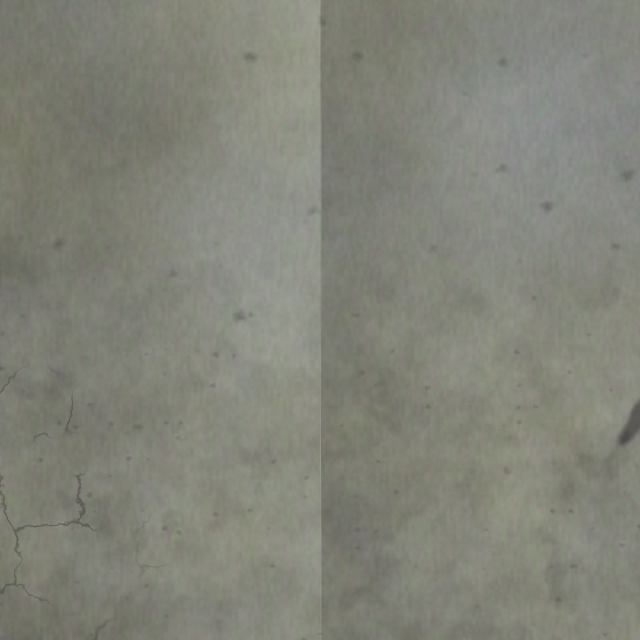
This texture is drawn by a three.js fragment shader. Its source:

```glsl
// Two abutting panels of weathered grey-green plaster with a sharp tonal seam.
// Layered value noise makes the clouds and weave, cellular noise the cracks
// and specks, and a tapered distance field the dark gouge at the right edge.
varying vec2 vUv;

const float SEAM = 0.502;
const vec3 SHADOW = vec3(0.440, 0.440, 0.398);
const vec3 LIGHT = vec3(0.585, 0.593, 0.538);
const vec3 STAIN = vec3(0.27, 0.26, 0.25);

vec2 hash2(vec2 p) {
  vec3 q = fract(p.xyx * vec3(0.1031, 0.1030, 0.0973));
  q += dot(q, q.yzx + 33.33);
  return fract((q.xx + q.yz) * q.zy);
}

float valueNoise(vec2 p) {
  vec2 i = floor(p);
  vec2 f = fract(p);
  f = f * f * (3.0 - 2.0 * f);
  float low = mix(hash2(i).x, hash2(i + vec2(1.0, 0.0)).x, f.x);
  float high = mix(hash2(i + vec2(0.0, 1.0)).x, hash2(i + 1.0).x, f.x);
  return mix(low, high, f.y);
}

// Layered noise, centred on zero
float clouds(vec2 p) {
  float sum = 0.0;
  float gain = 0.5;
  for (int i = 0; i < 5; i++) {
    sum += gain * (valueNoise(p) - 0.5);
    p = mat2(1.6, 1.2, -1.2, 1.6) * p + 17.3;
    gain *= 0.52;
  }
  return sum;
}

vec2 warp(vec2 p) {
  return vec2(clouds(p), clouds(p + 50.0));
}

// Gap between the two nearest cell points: zero along cell borders
float cellBorder(vec2 p) {
  vec2 cell = floor(p);
  float nearest = 8.0;
  float second = 8.0;
  for (int y = -1; y <= 1; y++) {
    for (int x = -1; x <= 1; x++) {
      vec2 c = cell + vec2(float(x), float(y));
      float d = length(c + hash2(c) - p);
      second = min(second, max(nearest, d));
      nearest = min(nearest, d);
    }
  }
  return second - nearest;
}

// Soft ragged dots, one in some of the grid cells
float specks(vec2 uv, float scale, float share) {
  vec2 p = uv * scale;
  vec2 cell = floor(p);
  vec2 pick = hash2(cell + 71.0);
  vec2 centre = 0.3 + 0.4 * hash2(cell + 9.0);
  float radius = mix(0.10, 0.24, pick.y);
  vec2 offset = fract(p) - centre + 0.20 * warp(p * 5.0);
  float d = length(offset * vec2(0.8, 1.0));
  return step(pick.x, share) * (0.3 + 0.7 * pick.y) * (1.0 - smoothstep(0.0, radius, d));
}

// Thin broken cracks along wobbling cell borders
float cracks(vec2 uv, float scale, float width) {
  float border = cellBorder((uv + 0.05 * warp(uv * 32.0)) * scale);
  float broken = smoothstep(0.28, 0.70, valueNoise(uv * 17.0 + 4.0));
  return broken * (1.0 - smoothstep(0.0, width, border * 0.5 / scale));
}

// Stroke from a to b whose radius grows from a third to full
float taperedStroke(vec2 p, vec2 a, vec2 b, float radius, float blur) {
  vec2 ab = b - a;
  float along = clamp(dot(p - a, ab) / dot(ab, ab), 0.0, 1.0);
  float d = length(p - a - ab * along) - radius * mix(0.35, 1.0, along);
  return 1.0 - smoothstep(-blur, blur, d);
}

float blob(vec2 uv, vec2 centre, vec2 size) {
  vec2 d = (uv - centre) / size;
  return exp(-dot(d, d));
}

void main() {
  vec2 uv = vUv;

  // Panel gradients: each brightens away from its left side
  float right = smoothstep(SEAM - 0.0015, SEAM + 0.0015, uv.x);
  float leftTone = mix(0.24, 0.84, smoothstep(0.10, SEAM, uv.x));
  float rightTone = mix(0.20, 0.60, smoothstep(SEAM, 0.80, uv.x));
  float tone = mix(leftTone, rightTone, right);
  tone += 0.16 * blob(uv, vec2(0.40, 0.54), vec2(0.10, 0.13));
  tone += 0.20 * blob(uv, vec2(0.86, 0.76), vec2(0.22, 0.20));
  tone += 0.12 * blob(uv, vec2(0.20, 0.98), vec2(0.20, 0.07));
  tone -= 0.12 * blob(uv, vec2(0.14, 0.82), vec2(0.15, 0.10));
  tone -= 0.22 * blob(uv, vec2(0.02, 0.57), vec2(0.05, 0.05));

  // Broad clouds, smaller mottling low down, vertical weave and grain
  float low = 1.0 - smoothstep(0.40, 0.70, uv.y);
  tone += 0.72 * clouds(uv * vec2(4.0, 5.0) + right * 31.0);
  tone += mix(0.25, 0.55, low) * clouds(uv * 20.0 + 8.0);
  tone += mix(0.14, 0.28, low) * clouds(uv * 55.0 + 40.0);
  tone += 0.19 * (valueNoise(uv * vec2(200.0, 75.0)) - 0.5);
  tone += 0.13 * (valueNoise(uv * 170.0 + 12.0) - 0.5);
  vec3 color = mix(SHADOW, LIGHT, tone);

  // Cool patches and faint colour grain
  float cool = blob(uv, vec2(0.40, 0.54), vec2(0.11, 0.14)) + blob(uv, vec2(0.88, 0.80), vec2(0.28, 0.25));
  cool += 1.4 * clouds(uv * 6.0 + 60.0) + 0.9 * clouds(uv * 26.0 + 30.0);
  color += cool * vec3(-0.005, 0.0, 0.030);
  float tint = valueNoise(uv * vec2(110.0, 45.0) + 90.0) - 0.5;
  color += tint * vec3(0.018, -0.014, 0.022);

  // Cracks gather at lower left; specks and smudges favour the lower half
  float crackArea = (1.0 - smoothstep(0.14, 0.34, uv.x)) * (1.0 - smoothstep(0.38, 0.45, uv.y));
  float stain = 0.52 * crackArea * cracks(uv, 9.0, 0.0042);
  stain += 0.42 * specks(uv, 17.0, 0.07);
  stain += mix(0.10, 0.36, low) * specks(uv + 0.37, 36.0, 0.13);
  stain += mix(0.03, 0.20, low) * smoothstep(0.08, 0.30, clouds(uv * 15.0 + 77.0));

  // Gouge at the right edge with a faint smeared trail
  vec2 rough = uv + 0.012 * warp(uv * 30.0);
  stain += 0.68 * taperedStroke(rough, vec2(0.972, 0.313), vec2(1.01, 0.355), 0.019, 0.007);
  stain += 0.20 * taperedStroke(rough, vec2(0.950, 0.280), vec2(0.975, 0.315), 0.010, 0.010);
  stain += 0.22 * blob(uv, vec2(0.885, 0.235), vec2(0.025, 0.035)) * (1.0 + 2.5 * clouds(uv * 40.0));

  gl_FragColor = vec4(mix(color, STAIN, clamp(stain, 0.0, 0.85)), 1.0);
}
```
